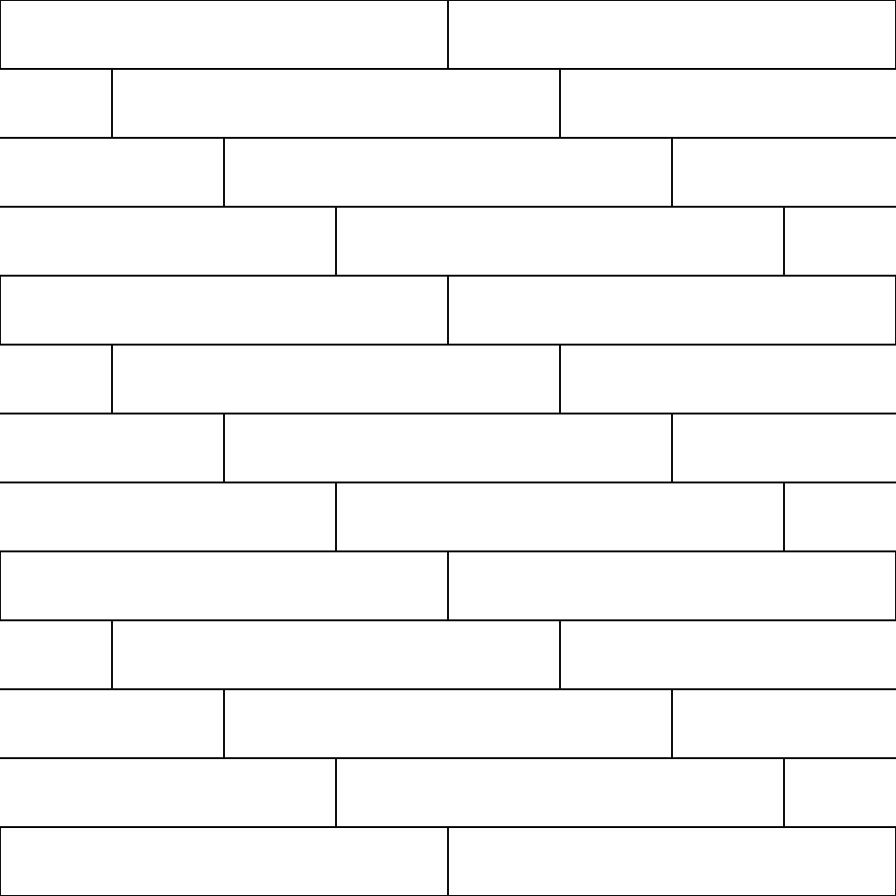
A WebGL 1 fragment shader for this pattern:

```glsl
precision highp float;
// White planks in a quarter-step running bond, outlined with thin black joints.

uniform vec2 u_resolution;

const float ROWS = 13.0;           // plank courses down the canvas
const float PLANKS_ACROSS = 2.0;   // plank lengths across the canvas
const float ROW_SHIFT = 0.25;      // sideways step per course, in plank lengths
const float JOINT_WIDTH = 0.0021;  // in canvas units
const vec3 PLANK_COLOR = vec3(1.0);
const vec3 JOINT_COLOR = vec3(0.0);

// Distance from x to the nearest whole number.
float distanceToInteger(float x) {
  return abs(fract(x + 0.5) - 0.5);
}

// Share of a pixel covered by a joint whose centre line is dist away.
float jointCoverage(float dist, float pixel) {
  float coverage = (0.5 * JOINT_WIDTH - dist) / pixel + 0.5;
  return clamp(coverage, 0.0, min(1.0, JOINT_WIDTH / pixel));
}

void main() {
  vec2 uv = gl_FragCoord.xy / u_resolution;
  vec2 pixel = 1.0 / u_resolution;

  // Courses are counted from the top; each steps to the right.
  float course = (1.0 - uv.y) * ROWS;
  float along = uv.x * PLANKS_ACROSS - floor(course) * ROW_SHIFT;

  // Joints between courses and between plank ends.
  float bedJoint = jointCoverage(distanceToInteger(course) / ROWS, pixel.y);
  float endJoint = jointCoverage(distanceToInteger(along) / PLANKS_ACROSS, pixel.x);

  vec3 color = mix(PLANK_COLOR, JOINT_COLOR, max(bedJoint, endJoint));
  gl_FragColor = vec4(color, 1.0);
}
```
